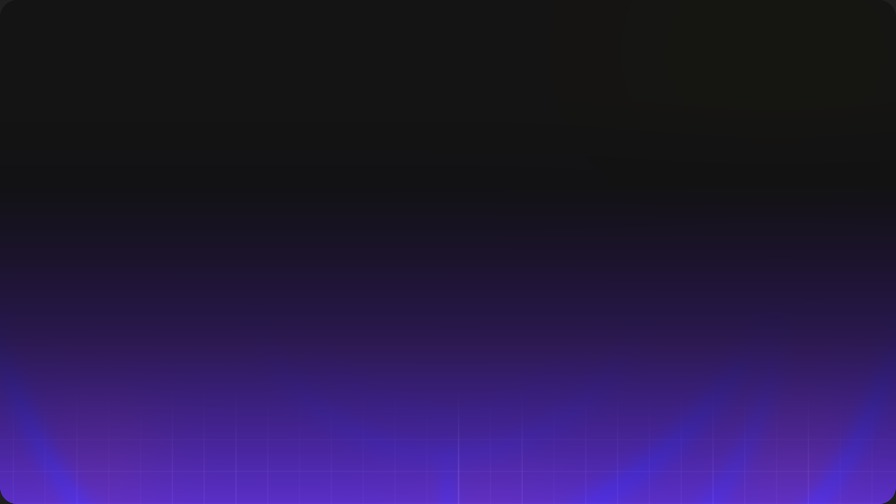
Reproduce this background procedurally as a WebGL 1 fragment shader.

```glsl
precision highp float;

uniform vec2 u_resolution;

const vec3 CHARCOAL = vec3(0.080, 0.079, 0.078);
const vec3 INK      = vec3(0.070, 0.068, 0.078);
const vec3 PLUM     = vec3(0.110, 0.076, 0.180);
const vec3 INDIGO   = vec3(0.155, 0.092, 0.305);
const vec3 VIOLET   = vec3(0.272, 0.142, 0.590);
const vec3 GLOW     = vec3(0.352, 0.182, 0.785);
const vec3 OUTSIDE  = vec3(0.125);

float hash(vec2 p) {
  return fract(sin(dot(p, vec2(41.3, 289.1))) * 4375.85);
}

// Linear blend from 0 at a to 1 at b.
float ramp(float a, float b, float v) {
  return clamp((v - a) / (b - a), 0.0, 1.0);
}

vec3 verticalGradient(float y) {
  vec3 color = mix(GLOW, VIOLET, ramp(0.0, 0.13, y));
  color = mix(color, INDIGO, ramp(0.13, 0.335, y));
  color = mix(color, PLUM, ramp(0.335, 0.475, y));
  color = mix(color, INK, ramp(0.475, 0.63, y));
  return mix(color, CHARCOAL, ramp(0.63, 0.80, y));
}

float softSpot(vec2 p, vec2 center, vec2 size) {
  vec2 d = (p - center) / size;
  return exp(-dot(d, d));
}

float ringGlow(vec2 p, vec2 center, float radius, float width) {
  float d = (length(p - center) - radius) / width;
  return exp(-d * d);
}

// Antialiased lines repeated along one axis.
float gridLine(float v, float spacing, float halfWidth, float pixel) {
  float d = abs(fract(v / spacing + 0.5) - 0.5) * spacing;
  return 1.0 - smoothstep(halfWidth - 0.5 * pixel, halfWidth + pixel, d);
}

float roundedBox(vec2 p, vec2 halfSize, float radius) {
  vec2 d = abs(p) - halfSize + radius;
  return length(max(d, 0.0)) + min(max(d.x, d.y), 0.0) - radius;
}

void main() {
  float pixel = 1.0 / u_resolution.y;
  vec2 p = gl_FragCoord.xy * pixel;
  float width = u_resolution.x * pixel;
  // Center the layout horizontally at any aspect ratio.
  vec2 q = vec2(p.x - 0.5 * width, p.y);
  vec3 color = verticalGradient(q.y);

  // Faint olive tint in the upper right.
  color += vec3(0.003, 0.003, -0.008) * softSpot(q, vec2(0.65, 0.9), vec2(0.35, 0.3));

  // Warm patches between the arcs.
  float warm = softSpot(vec2(abs(q.x), q.y), vec2(0.69, 0.07), vec2(0.13, 0.15));
  warm += 0.7 * softSpot(q, vec2(0.07, 0.0), vec2(0.16, 0.09));
  warm += 0.35 * softSpot(q, vec2(0.0, 0.31), vec2(1.2, 0.04));
  color += vec3(0.035, 0.008, -0.025) * warm;

  // Blue arcs, brightening toward the bottom.
  float arcs = ringGlow(q, vec2(0.0, 0.553), 0.918, 0.027);
  arcs += 0.45 * ringGlow(q, vec2(0.0, 0.50), 0.40, 0.032);
  arcs += 0.25 * ringGlow(q, vec2(0.0, 0.50), 0.325, 0.025);
  arcs += 0.85 * ringGlow(q, vec2(-0.14, 0.75), 0.862, 0.030) * smoothstep(0.15, 0.32, q.x);
  arcs += 0.70 * ringGlow(q, vec2(0.0, 0.40), 0.658, 0.026) * smoothstep(0.35, 0.52, q.x);
  arcs += 0.75 * softSpot(q, vec2(0.0, 0.02), vec2(0.022, 0.07));
  float arcFade = 1.0 - smoothstep(0.0, 0.43, q.y);
  color += vec3(-0.045, 0.006, 0.105) * arcs * arcFade;

  // Fine grid with an uneven strength per column.
  float spacing = 0.0631;
  float gridX = q.x - 0.021;
  float column = floor(gridX / spacing + 0.5);
  float strength = mix(0.25, 0.9, hash(vec2(column, 3.0)));
  float lines = gridLine(gridX, spacing, 0.0008, pixel) * strength;
  lines += gridLine(q.y - 0.0014, spacing, 0.0008, pixel) * 0.45;
  float centerLine = 1.0 - smoothstep(0.0005, 0.0008 + pixel, abs(gridX));
  lines += 0.8 * centerLine;
  float gridFade = 1.0 - smoothstep(0.04, 0.25, q.y);
  color += vec3(0.055, 0.050, 0.045) * lines * gridFade;

  // Rounded corners.
  float card = roundedBox(q - vec2(0.0, 0.5), vec2(0.5 * width, 0.5), 0.034);
  color = mix(color, OUTSIDE, smoothstep(-0.5 * pixel, 0.5 * pixel, card));

  gl_FragColor = vec4(color, 1.0);
}
```
